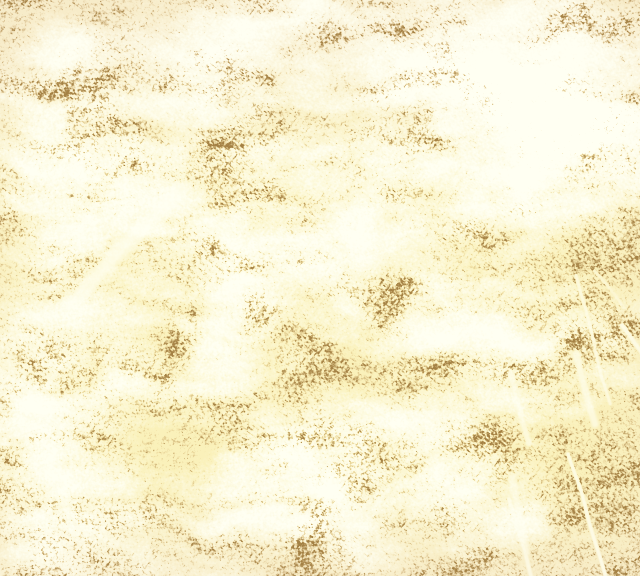
Give the GLSL for this texture, as a Shadertoy shader.

```glsl
const vec3 WHITE = vec3(1.0, 1.0, 0.95);
const vec3 CREAM = vec3(0.98, 0.945, 0.73);
const vec3 ROSE = vec3(0.965, 0.915, 0.82);
const vec3 TAN = vec3(0.93, 0.86, 0.63);
const vec3 ROSE_TAN = vec3(0.90, 0.82, 0.69);
const vec3 BROWN = vec3(0.64, 0.50, 0.26);

const vec2 PALE_CENTER = vec2(0.60, 0.63);
const vec2 WASH_SCALE = vec2(4.2, 5.8);
const vec2 PATCH_SCALE = vec2(13.0, 20.0);
const vec2 STREAK_SCALE = vec2(8.0, 30.0);
const float GRAIN_SCALE = 290.0;
const float EDGE_STAIN = 0.32;
const float BORDER_STAIN = 0.12;
const int SCRATCHES = 8;

float hash(vec2 p) {
    return fract(sin(dot(p, vec2(127.1, 311.7))) * 43758.5453);
}

float noise(vec2 p) {
    vec2 i = floor(p), f = fract(p);
    f = f * f * (3.0 - 2.0 * f);
    return mix(mix(hash(i), hash(i + vec2(1, 0)), f.x),
               mix(hash(i + vec2(0, 1)), hash(i + vec2(1, 1)), f.x), f.y);
}

float fbm(vec2 p) {
    float sum = 0.0, amp = 0.5;
    for (int i = 0; i < 5; i++) {
        sum += amp * noise(p);
        p = mat2(1.6, 0.5, -0.5, 1.6) * p * 1.2 + 7.3;
        amp *= 0.52;
    }
    return sum;
}

float segment(vec2 p, vec2 a, vec2 b) {
    vec2 pa = p - a, ba = b - a;
    return length(pa - ba * clamp(dot(pa, ba) / dot(ba, ba), 0.0, 1.0));
}

// Pale scuffs: steep thin ones at lower right, one broad diagonal at left
float scratches(vec2 p) {
    float wear = 0.8 * smoothstep(0.022, 0.004, segment(p, vec2(0.12, 0.47), vec2(0.31, 0.67)));
    for (int i = 0; i < SCRATCHES; i++) {
        float k = float(i);
        vec2 start = vec2(0.82 + 0.28 * hash(vec2(k, 1.0)), 0.1 + 0.45 * hash(vec2(k, 2.0)));
        vec2 span = vec2(0.02 + 0.06 * hash(vec2(k, 3.0)), -0.06 - 0.2 * hash(vec2(k, 4.0)));
        float width = 0.004 + 0.006 * hash(vec2(k, 5.0));
        float line = smoothstep(width, 0.2 * width, segment(p, start, start + span));
        wear = max(wear, line * (0.4 + 0.5 * hash(vec2(k, 6.0))));
    }
    return wear;
}

void mainImage(out vec4 fragColor, in vec2 fragCoord) {
    vec2 uv = fragCoord / iResolution.xy;
    vec2 p = fragCoord / iResolution.y;
    vec2 warp = vec2(noise(p * 14.0), noise(p * 14.0 + 31.0)) - 0.5;
    vec2 q = p + 0.035 * warp;

    // Stains gather away from the pale centre and along the borders
    float edge = smoothstep(0.1, 0.8, length(uv - PALE_CENTER));
    vec2 inset = min(uv, 1.0 - uv);
    float border = exp(-min(inset.x, inset.y) / 0.06);
    float wear = scratches(p + 0.006 * warp);

    // Fine grain on a turned lattice, with finer dots on top
    vec2 g = mat2(0.8, 0.6, -0.6, 0.8) * p * GRAIN_SCALE;
    float grain = 0.65 * noise(g) + 0.35 * noise(g * 1.7 + 50.0);

    // Broad wash of colour with ragged inner patches
    float cloud = fbm(q * WASH_SCALE + 3.7);
    float streak = fbm(q * STREAK_SCALE + 11.0);
    float patches = 0.7 * fbm(q * PATCH_SCALE + 19.0) + 0.3 * streak;
    float wash = cloud + EDGE_STAIN * edge + BORDER_STAIN * border;
    wash += 0.45 * (patches - 0.5) + 0.2 * (streak - 0.5) + 0.22 * (grain - 0.5);
    wash = smoothstep(0.40, 0.90, wash) * (1.0 - 0.8 * wear);

    // Speckled patches, drawn out sideways
    float density = 1.45 * (patches - 0.5) + 0.42 * wash - 0.4 * wear;
    float speckle = smoothstep(0.74, 1.52, grain + density);

    // Rosy tint at top and bottom, golden between
    float rosy = smoothstep(0.65, 1.0, uv.y) + 0.6 * smoothstep(0.2, 0.0, uv.y);
    rosy = 0.65 * clamp(rosy + 0.3 * border, 0.0, 1.0);
    vec3 color = mix(WHITE, mix(CREAM, ROSE, rosy), wash);
    color = mix(color, mix(TAN, ROSE_TAN, rosy), smoothstep(0.0, 0.45, speckle));
    color = mix(color, BROWN, smoothstep(0.3, 1.05, speckle));

    fragColor = vec4(color, 1.0);
}
```
